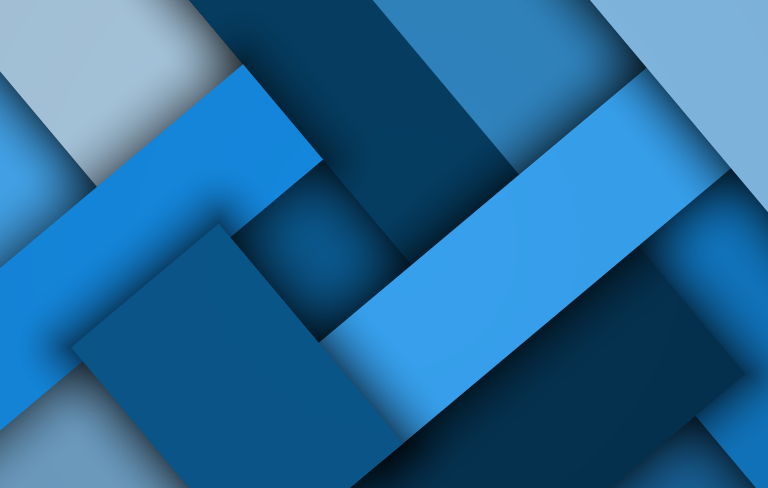
Write a Shadertoy shader that draws this background.

```glsl
#define TILT 0.6981
#define SHADOW_WIDTH 0.125
#define SHADOW_DEPTH 0.52
#define SHEEN 0.035
#define FAR 4.0

// Signed distance to a box given by two opposite corners
float boxDistance(vec2 p, vec2 low, vec2 high) {
    vec2 q = abs(p - 0.5 * (low + high)) - 0.5 * (high - low);
    return length(max(q, 0.0)) + min(max(q.x, q.y), 0.0);
}

// Lay a paper panel over the layers below, with a soft shadow around it
void panel(inout vec3 color, vec2 p, vec2 low, vec2 high, vec3 paper, float depth) {
    float d = boxDistance(p, low, high);
    float pixel = 1.0 / iResolution.y;
    float fade = clamp(1.0 - max(d, 0.0) / SHADOW_WIDTH, 0.0, 1.0);
    color *= 1.0 - depth * fade * fade;
    color = mix(paper, color, smoothstep(-0.6 * pixel, 0.6 * pixel, d));
}

void mainImage(out vec4 fragColor, in vec2 fragCoord) {
    // Tilted axes: x climbs to the right, y descends to the right
    vec2 uv = fragCoord / iResolution.y;
    vec2 fromTop = vec2(uv.x, 1.0 - uv.y);
    float c = cos(TILT), s = sin(TILT);
    vec2 p = vec2(c * fromTop.x - s * fromTop.y, s * fromTop.x + c * fromTop.y);

    vec3 skyBlue = vec3(0.26, 0.63, 0.90);
    vec3 brightBlue = vec3(0.212, 0.617, 0.912);
    vec3 vividBlue = vec3(0.078, 0.520, 0.850);
    vec3 royalBlue = vec3(0.063, 0.450, 0.730);
    vec3 steelBlue = vec3(0.185, 0.505, 0.730);
    vec3 oceanBlue = vec3(0.040, 0.330, 0.530);
    vec3 slateBlue = vec3(0.095, 0.375, 0.580);
    vec3 deepNavy = vec3(0.020, 0.190, 0.305);
    vec3 navy = vec3(0.020, 0.235, 0.375);
    vec3 paleGrey = vec3(0.640, 0.757, 0.845);
    vec3 dustyBlue = vec3(0.420, 0.605, 0.745);
    vec3 iceBlue = vec3(0.495, 0.705, 0.865);

    // Bottom sheets
    vec3 color = oceanBlue;
    panel(color, p, vec2(-FAR, -FAR), vec2(-0.094, 0.55), skyBlue, 0.0);
    panel(color, p, vec2(-FAR, 0.60), vec2(-0.20, FAR), dustyBlue, 0.0);
    panel(color, p, vec2(-0.10, 1.40), vec2(0.60, FAR), slateBlue, 0.0);

    // Descending bands
    panel(color, p, vec2(0.544, 1.10), vec2(1.0, FAR), royalBlue, SHADOW_DEPTH);
    panel(color, p, vec2(-0.094, -FAR), vec2(0.297, 0.50), paleGrey, SHADOW_DEPTH);
    panel(color, p, vec2(0.297, -FAR), vec2(0.60, 1.10), navy, SHADOW_DEPTH);
    panel(color, p, vec2(0.585, -FAR), vec2(1.0, 1.10), steelBlue, 0.0);

    // Climbing bands and the blocks woven between them
    panel(color, p, vec2(-FAR, 0.421), vec2(0.297, 0.676), vividBlue, 0.8 * SHADOW_DEPTH);
    panel(color, p, vec2(-0.20, 1.10), vec2(0.678, 1.569), deepNavy, SHADOW_DEPTH);
    panel(color, p, vec2(0.0, 0.958), vec2(0.95, 1.227), brightBlue, SHADOW_DEPTH);
    panel(color, p, vec2(0.926, -FAR), vec2(FAR, FAR), iceBlue, SHADOW_DEPTH);
    panel(color, p, vec2(-0.346, 0.639), vec2(0.049, 1.227), oceanBlue, SHADOW_DEPTH);

    // Faint light across the paper
    color *= 1.0 + SHEEN * (0.5 - length(uv - vec2(0.8, 0.5)));
    fragColor = vec4(clamp(color, 0.0, 1.0), 1.0);
}
```
